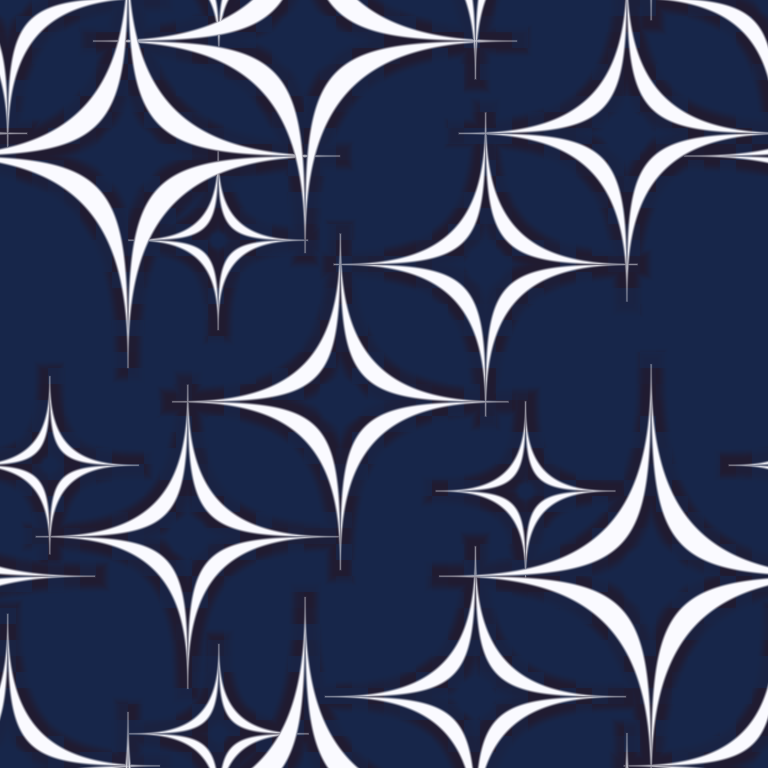
This pattern is drawn by a WebGL 2 fragment shader. Its source:

```glsl
#version 300 es
precision highp float;

uniform vec2 u_resolution;
out vec4 fragColor;

#define STAR_COUNT 13
#define JITTER 0.012
#define OUTER_POWER 0.46
#define INNER_POWER 0.362
#define EDGE 0.0023
#define HALO_WIDTH 0.023
#define HALO_CELLS 48.0

const vec3 NAVY = vec3(0.09, 0.15, 0.29);
const vec3 PLUM = vec3(0.125, 0.105, 0.19);
const vec3 WHITE = vec3(0.98, 0.98, 1.0);

float hash(vec2 p) {
    return fract(sin(dot(p, vec2(127.1, 311.7))) * 43758.5453);
}

// Approximate distance to a concave superellipse, for q folded so q.x >= q.y
float concaveDistance(vec2 q, float power) {
    float x = clamp(q.x, 1e-4, 1.0);
    float height = pow(max(1.0 - pow(x, power), 0.0), 1.0 / power);
    float slope = min(pow(height / x, 1.0 - power), 1.0);
    return (q.y - height) * inversesqrt(1.0 + slope * slope);
}

// Band between two concave curves: wide at the elbows, fine at the tips
float starOutline(vec2 p, float radius) {
    vec2 q = abs(p) / radius;
    q = vec2(max(q.x, q.y), min(q.x, q.y));
    float outer = max(concaveDistance(q, OUTER_POWER), q.x - 1.0);
    float inner = concaveDistance(q, INNER_POWER);
    return max(outer, -inner) * radius;
}

// Centre (xy) and radius (z): two diagonal chains, then small fillers
vec3 starAt(int index) {
    float k = float(index % 5);
    float odd = mod(k, 2.0);
    vec3 star;
    if (index < 5) {
        star = vec3(vec2(0.25, 0.305) + k * vec2(0.19, 0.175), 0.197 + 0.021 * odd);
    } else if (index < 10) {
        star = vec3(vec2(0.17, 0.796) + k * vec2(0.225, 0.15), 0.275 - 0.04 * k * (1.0 - odd));
    } else {
        star = vec3(0.29 + 0.39 * odd, 0.685 - 0.32 * k, 0.116);
    }
    vec2 seed = vec2(float(index), 3.0);
    star.xy += JITTER * (vec2(hash(seed), hash(seed.yx)) - 0.5);
    return star;
}

void main() {
    vec2 uv = gl_FragCoord.xy / u_resolution.y;

    // Nearest outline, with every star wrapping around the tile
    float dist = 1.0;
    for (int i = 0; i < STAR_COUNT; i++) {
        vec3 star = starAt(i);
        vec2 local = fract(uv - star.xy + 0.5) - 0.5;
        dist = min(dist, starOutline(local, star.z));
    }

    // Patchy dark halo hugging the lines
    float patchiness = smoothstep(0.2, 0.7, hash(floor(uv * HALO_CELLS)));
    float halo = 1.0 - smoothstep(0.3 * HALO_WIDTH, HALO_WIDTH, dist);
    vec3 color = mix(NAVY, PLUM, halo * mix(0.25, 1.0, patchiness));

    float edge = max(EDGE, 0.75 / u_resolution.y);
    color = mix(color, WHITE, 1.0 - smoothstep(-edge, edge, dist));
    fragColor = vec4(color, 1.0);
}
```
